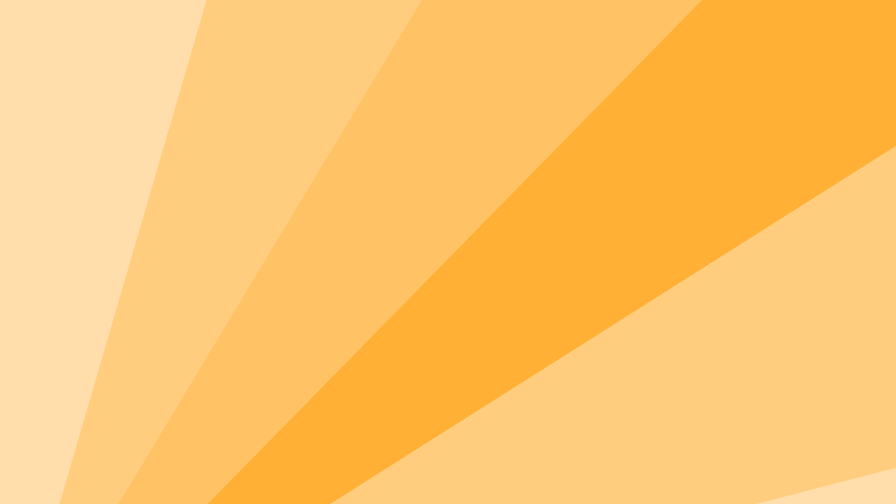
A WebGL 2 fragment shader for this background:

```glsl
#version 300 es
precision highp float;

uniform vec2 u_resolution;
out vec4 fragColor;

const vec3 PALE  = vec3(1.0, 0.87, 0.67);
const vec3 LIGHT = vec3(1.0, 0.804, 0.49);
const vec3 MID   = vec3(1.0, 0.761, 0.396);
const vec3 DEEP  = vec3(1.0, 0.69, 0.208);

const int EDGE_COUNT = 5;

// Signed distance to a slanted line: positive on its right side.
// foot is where it meets the base, lean is its run per unit of rise.
float edgeDistance(vec2 p, float foot, float lean) {
    return (p.x - foot - lean * p.y) / sqrt(1.0 + lean * lean);
}

// Smooth coverage over about one pixel
float coverage(float dist, float pixel) {
    return clamp(dist / pixel + 0.5, 0.0, 1.0);
}

// Rays are laid from left to right, each covering the one before
vec3 sunRays(vec2 p, float pixel) {
    vec2 edges[EDGE_COUNT] = vec2[](
        vec2(0.118, 0.292), vec2(0.235, 0.602), vec2(0.412, 0.981),
        vec2(0.655, 1.58), vec2(1.5, 3.87));
    vec3 rays[EDGE_COUNT] = vec3[](LIGHT, MID, DEEP, LIGHT, PALE);

    vec3 color = PALE;
    for (int i = 0; i < EDGE_COUNT; i++) {
        float dist = edgeDistance(p, edges[i].x, edges[i].y);
        color = mix(color, rays[i], coverage(dist, pixel));
    }
    return color;
}

void main() {
    // Canvas units: height is 1, origin at the lower left
    vec2 p = gl_FragCoord.xy / u_resolution.y;
    fragColor = vec4(sunRays(p, 1.0 / u_resolution.y), 1.0);
}
```
